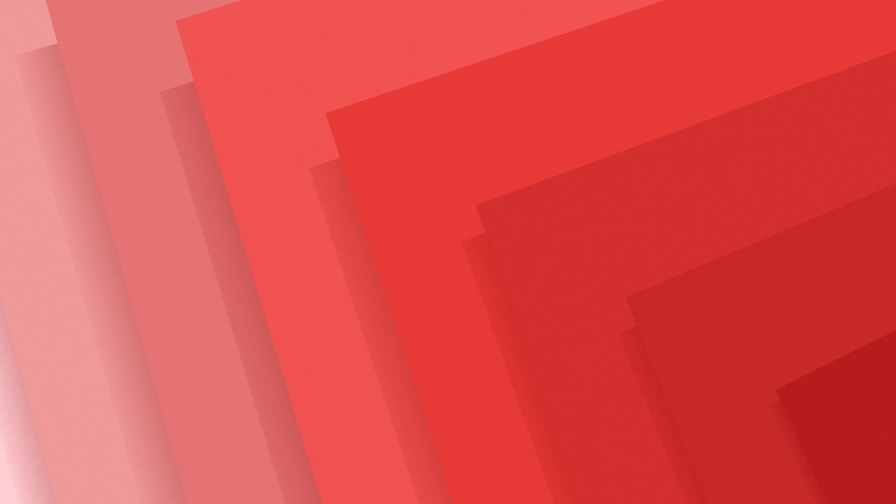
Write a Shadertoy shader that draws this background.

```glsl
const int SHEETS = 7;

// Signed horizontal distance to the leaning left edge, positive inside
float leftDistance(vec2 p, vec2 corner, float slope) {
    return p.x - corner.x - slope * (corner.y - p.y);
}

// Signed distance to a sheet that opens right and down from its corner
float sheetDistance(vec2 p, vec2 corner, vec2 slope) {
    float left = leftDistance(p, corner, slope.x) / length(vec2(1.0, slope.x));
    float top = corner.y + slope.y * (p.x - corner.x) - p.y;
    return min(left, top / length(vec2(1.0, slope.y)));
}

float coverage(float d, float softness) {
    return smoothstep(-softness, softness, d);
}

float hash(vec2 cell) {
    vec3 q = fract(vec3(cell.xyx) * 0.1031);
    q += dot(q, q.yzx + 33.33);
    return fract((q.x + q.y) * q.z);
}

float valueNoise(vec2 p) {
    vec2 cell = floor(p), f = fract(p);
    f = f * f * (3.0 - 2.0 * f);
    float low = mix(hash(cell), hash(cell + vec2(1, 0)), f.x);
    float high = mix(hash(cell + vec2(0, 1)), hash(cell + vec2(1, 1)), f.x);
    return mix(low, high, f.y);
}

void mainImage(out vec4 fragColor, in vec2 fragCoord) {
    vec2 p = fragCoord / iResolution.y;
    float pixel = 0.7 / iResolution.y;

    vec3 sheetColors[SHEETS] = vec3[SHEETS](
        vec3(0.937, 0.600, 0.600), vec3(0.900, 0.451, 0.451),
        vec3(0.940, 0.325, 0.314), vec3(0.905, 0.224, 0.208),
        vec3(0.827, 0.184, 0.184), vec3(0.780, 0.157, 0.157),
        vec3(0.718, 0.110, 0.110));

    // Left and top edge slopes; sheets turn further toward the front
    vec2 slopes[SHEETS] = vec2[SHEETS](
        vec2(0.271, 0.285), vec2(0.282, 0.294), vec2(0.304, 0.316),
        vec2(0.328, 0.333), vec2(0.352, 0.368), vec2(0.401, 0.422),
        vec2(0.449, 0.495));

    // Shadow width and its drop below the sheet corner
    vec2 shadows[SHEETS] = vec2[SHEETS](
        vec2(0.075, 0.350), vec2(0.092, 0.252), vec2(0.074, 0.141),
        vec2(0.069, 0.109), vec2(0.053, 0.072), vec2(0.044, 0.072),
        vec2(0.024, 0.030));

    vec3 paper = vec3(1.0, 0.804, 0.824);
    vec3 shadowColor = vec3(0.60, 0.06, 0.06);
    vec2 firstCorner = vec2(-0.2473, 1.3242);
    vec2 cornerStep = vec2(0.2977, -0.1829);

    // Stack the sheets from back to front
    vec3 color = paper;
    for (int i = 0; i < SHEETS; i++) {
        vec2 corner = firstCorner + float(i) * cornerStep;
        vec2 slope = slopes[i];
        float width = shadows[i].x;
        float drop = shadows[i].y;

        // Shadow darkens toward the sheet that casts it
        vec2 shadowCorner = corner + vec2(drop * slope.x - width, -drop);
        float shadowMask = coverage(sheetDistance(p, shadowCorner, slope), pixel * 1.3);
        float nearness = clamp(1.0 + leftDistance(p, corner, slope.x) / width, 0.0, 1.0);
        float faint = i < 2 ? 0.03 : 0.11;
        color = mix(color, shadowColor, shadowMask * mix(faint, 0.28, nearness));

        color = mix(color, sheetColors[i], coverage(sheetDistance(p, corner, slope), pixel));
    }

    // Fine paper grain
    float grain = valueNoise(p * 280.0) - 0.5;
    fragColor = vec4(color + 0.014 * grain, 1.0);
}
```
